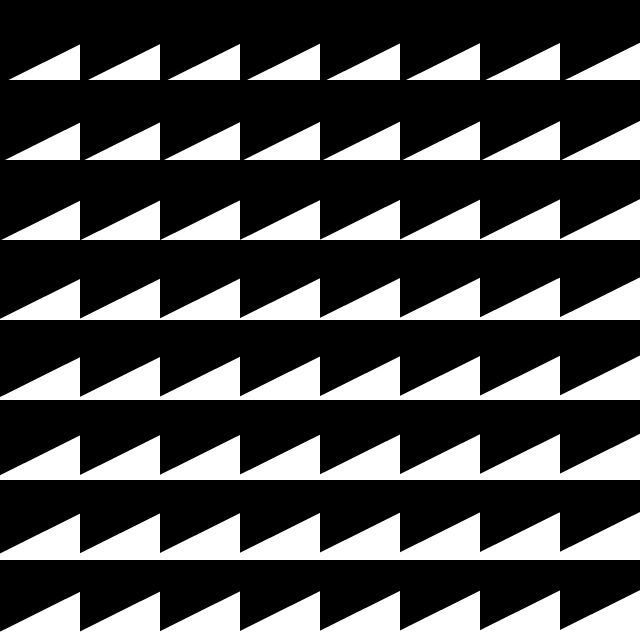
Write a WebGL 2 fragment shader that draws this pattern.

```glsl
#version 300 es
precision highp float;
// Eight by eight white sawtooth wedges on black, growing towards the lower right.

uniform vec2 u_resolution;
out vec4 fragColor;

// 1 inside the wedge of the cell that holds p (p in cell units), 0 outside
float wedge(vec2 p) {
    vec2 cell = floor(p);
    vec2 local = p - cell;
    // Height at the left side: shrinks up the rows, grows slightly along the columns
    float base = 0.104 - 0.0224 * cell.y + 0.003 * cell.x;
    return step(local.y, base + 0.498 * local.x);
}

void main() {
    // Average a 4 by 4 grid of samples to smooth the edges
    float coverage = 0.0;
    for (int i = 0; i < 16; i++) {
        vec2 offset = (vec2(i % 4, i / 4) + 0.5) / 4.0 - 0.5;
        coverage += wedge(8.0 * (gl_FragCoord.xy + offset) / u_resolution) / 16.0;
    }

    vec3 black = vec3(0.0);
    vec3 white = vec3(1.0);
    fragColor = vec4(mix(black, white, coverage), 1.0);
}
```
